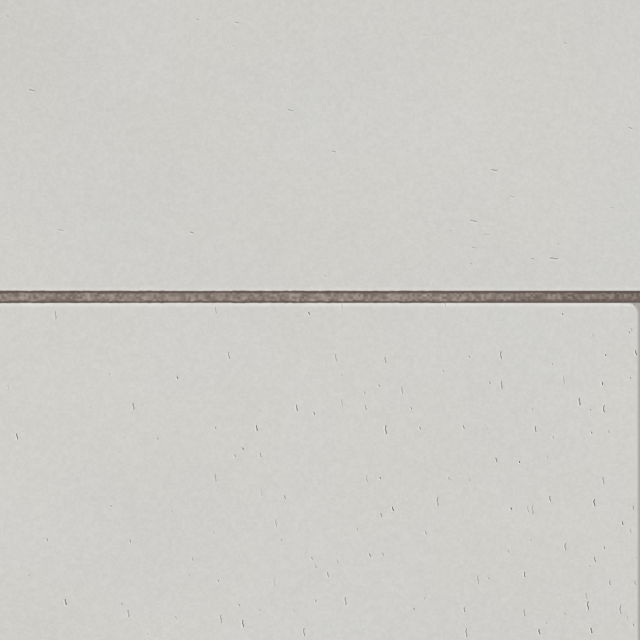
Give the GLSL for this texture, as a three.js fragment shader.

```glsl
// Two pale painted wood panels parted by a dark horizontal groove, with fine pores.
#define PAINT vec3(0.814, 0.810, 0.794)
#define GROOVE_FILL vec3(0.555, 0.515, 0.485)
#define GROOVE_EDGE vec3(0.370, 0.330, 0.305)
#define GROOVE_TOP 0.5455
#define GROOVE_BOTTOM 0.5268
#define PANEL_RIGHT 0.9965
#define CORNER_RADIUS 0.018
#define SOFT 0.0013
#define GRAIN 0.022
#define PORE_DEPTH 0.30

varying vec2 vUv;

float hash(vec2 p) {
  vec3 q = fract(vec3(p.xyx) * 0.1031);
  q += dot(q, q.yzx + 33.33);
  return fract((q.x + q.y) * q.z);
}

float noise(vec2 p) {
  vec2 i = floor(p), f = fract(p);
  f = f * f * (3.0 - 2.0 * f);
  return mix(mix(hash(i), hash(i + vec2(1.0, 0.0)), f.x),
             mix(hash(i + vec2(0.0, 1.0)), hash(i + vec2(1.0, 1.0)), f.x), f.y);
}

float fbm(vec2 p) {
  float sum = 0.0, amp = 0.5;
  for (int i = 0; i < 4; i++) {
    sum += amp * noise(p);
    p = p * 2.03 + 17.1;
    amp *= 0.5;
  }
  return sum;
}

// Distance to a vertical stroke centred on the origin.
float strokeDistance(vec2 p, float halfLength) {
  return length(vec2(p.x, max(abs(p.y) - halfLength, 0.0)));
}

// Sparse vertical strokes: a dark pit with a light rim; returns a brightness offset.
float pores(vec2 p, vec2 cells, float density, float seed) {
  vec2 id = floor(p * cells);
  vec2 jitter = vec2(hash(id + seed), hash(id + seed + 31.7));
  vec2 d = p - (id + 0.2 + 0.6 * jitter) / cells;
  float pick = hash(id + seed + 73.3);
  float size = hash(id + seed + 97.9);
  float halfLength = mix(0.0005, 0.0065, size * size);
  d.x += 0.0007 * sin(d.y * 500.0 + 6.0 * pick);
  float pit = 1.0 - smoothstep(0.0003, 0.0017, strokeDistance(d, halfLength));
  float rim = 1.0 - smoothstep(0.0003, 0.0020, strokeDistance(d + vec2(0.0020, 0.001), halfLength));
  float strength = mix(0.25, 1.0, hash(id + seed + 11.3));
  return step(pick, density) * strength * (0.22 * rim - pit);
}

vec3 paint(vec2 p) {
  float cloud = fbm(p * vec2(4.0, 5.0)) - 0.47;
  float fine = noise(p * 300.0) + 0.6 * noise(p * 140.0 + 9.0) - 0.8;
  vec3 c = PAINT + 0.018 * cloud + GRAIN * fine;
  c += vec3(0.010, 0.002, -0.008) * (fbm(p * 6.0 + 40.0) - 0.47);
  c -= 0.012 * smoothstep(0.25, 0.0, p.x) * smoothstep(0.6, 1.0, p.y);
  return c;
}

vec3 groove(vec2 p) {
  float h = (p.y - GROOVE_BOTTOM) / (GROOVE_TOP - GROOVE_BOTTOM);
  float shade = smoothstep(0.68, 1.0, p.x);
  float wobble = 0.12 * (noise(p * vec2(170.0, 60.0)) - 0.5);
  float topLine = smoothstep(0.70, 0.90, h + wobble);
  float bottomLine = 1.0 - smoothstep(0.08, mix(0.26, 0.50, shade), h + wobble);
  vec3 c = GROOVE_FILL + 0.17 * (noise(p * 260.0) - 0.5) + 0.07 * (noise(p * 110.0) - 0.5);
  c -= 0.06 * shade;
  return mix(c, GROOVE_EDGE, clamp(0.85 * topLine + 0.8 * bottomLine, 0.0, 1.0));
}

void main() {
  vec2 p = vUv;
  vec3 color = paint(p);

  // Pores: upright and denser to the right below, lying flat and rare above.
  float below = 1.0 - step(GROOVE_BOTTOM, p.y);
  float upright = pores(p, vec2(46.0, 26.0), mix(0.03, 0.30, p.x * p.x), 5.0)
                + 0.6 * pores(p, vec2(31.0, 37.0), mix(0.04, 0.18, p.x), 57.0);
  vec2 patchOffset = (p - vec2(0.83, 0.63)) / vec2(0.11, 0.06);
  float flatDensity = 0.03 + 0.30 * exp(-dot(patchOffset, patchOffset));
  float flatPores = 0.55 * pores(p.yx, vec2(48.0, 28.0), flatDensity, 131.0);
  color += PORE_DEPTH * mix(flatPores, upright, below);

  // Worn light lips along the groove.
  float lipBelow = exp(-pow((p.y - GROOVE_BOTTOM + 0.0030) / 0.0026, 2.0));
  float lipAbove = exp(-pow((p.y - GROOVE_TOP - 0.0030) / 0.0025, 2.0));
  color += (0.055 * lipBelow + 0.025 * lipAbove) * (0.6 + 0.6 * noise(p * vec2(70.0, 8.0)));

  // Rounded right end of the lower panel, falling into shadow.
  vec2 corner = p - vec2(PANEL_RIGHT, GROOVE_BOTTOM) + CORNER_RADIUS;
  float outside = length(max(corner, 0.0)) - CORNER_RADIUS;
  float gap = smoothstep(-0.0025, 0.0035, outside) * below * step(0.97, p.x);
  color = mix(color, vec3(0.62, 0.60, 0.58), 0.8 * gap);

  // Groove with slightly ragged edges.
  float ragged = 0.0010 * (noise(p * vec2(150.0, 3.0)) - 0.5) * (1.0 - smoothstep(0.6, 0.8, p.x));
  float band = smoothstep(-SOFT, SOFT, p.y - GROOVE_BOTTOM + ragged)
             * smoothstep(-SOFT, SOFT, GROOVE_TOP - p.y + ragged);
  color = mix(color, groove(p), band);

  gl_FragColor = vec4(clamp(color, 0.0, 1.0), 1.0);
}
```
